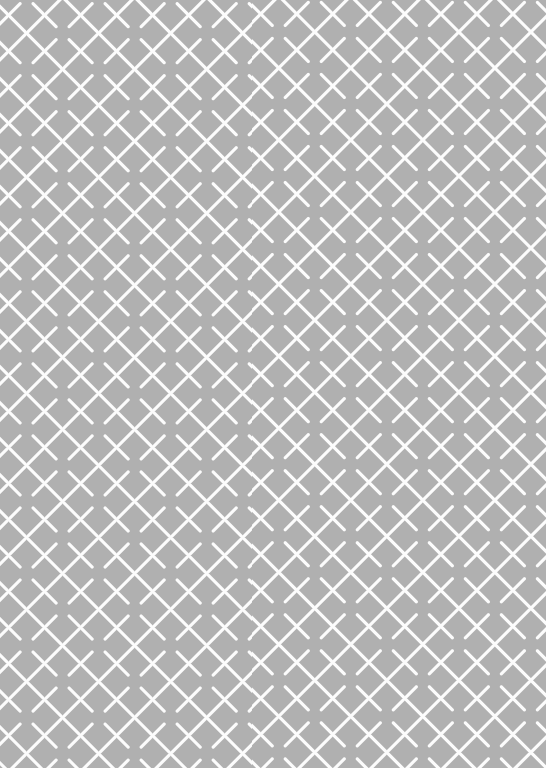
This pattern is drawn by a Shadertoy shader. Its source:

```glsl
// White lattice of long diagonal lines on grey, each diamond edge crossed
// by a short round-ended bar. The plane is rotated 45 degrees and folded
// into one diamond, where lines and bars are plain segment distances.

#define ROWS 21.32                  // crosses per canvas height
#define NODE vec2(0.0815, 0.0901)   // a lattice node, from the top left
#define HALF_WIDTH 0.0435           // half line width, in cells
#define BAR_REACH 0.64              // half bar length, in folded units
#define SOFTNESS 0.65               // edge blur, in pixels
#define SEAM_X 0.462                // seam position across the width
#define SEAM_SHIFT 0.0016           // slip of the lines at the seam
#define GROUND vec3(0.69)
#define INK vec3(0.99)

// Distance to a bar along y, centred on the edge midpoint at x = 1
float barDistance(vec2 folded) {
    return length(vec2(1.0 - folded.x, max(folded.y - BAR_REACH, 0.0)));
}

// Distance to the whole lattice, in cells
float latticeDistance(vec2 cell) {
    vec2 diagonal = vec2(cell.x + cell.y, cell.x - cell.y);
    vec2 folded = abs(mod(diagonal + 1.0, 2.0) - 1.0);
    float lines = min(folded.x, folded.y);
    float bars = min(barDistance(folded), barDistance(folded.yx));
    return min(lines, bars) * inversesqrt(2.0);
}

void mainImage(out vec4 fragColor, in vec2 fragCoord) {
    // Height units, measured down from the top left
    vec2 p = vec2(fragCoord.x, iResolution.y - fragCoord.y) / iResolution.y;

    // Slight slip where two printed halves join
    p.y += SEAM_SHIFT * step(SEAM_X, fragCoord.x / iResolution.x);

    float d = latticeDistance((p - NODE) * ROWS);
    float blur = SOFTNESS * ROWS / iResolution.y;
    float ink = 1.0 - smoothstep(-blur, blur, d - HALF_WIDTH);
    fragColor = vec4(mix(GROUND, INK, ink), 1.0);
}
```
